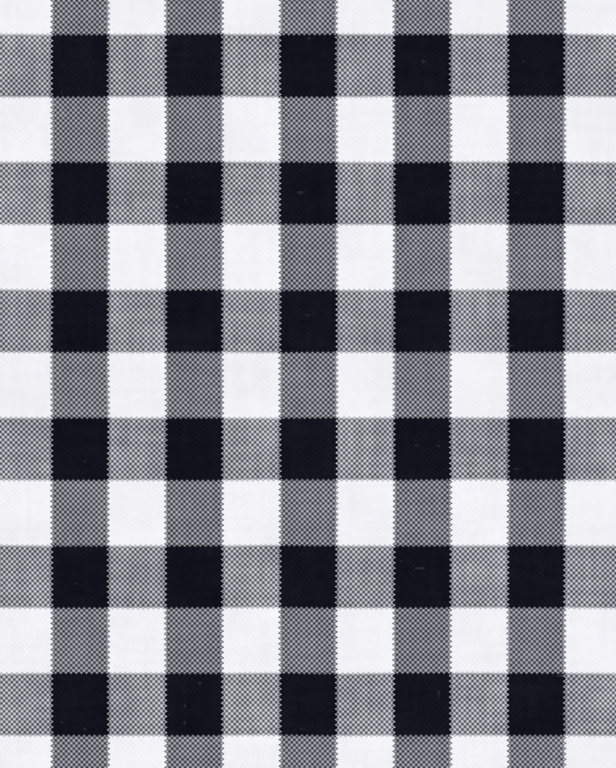
Write a Shadertoy shader that draws this texture.

```glsl
float hash(vec2 p) {
    return fract(sin(dot(p, vec2(127.1, 311.7))) * 43758.5453);
}

float noise(vec2 p) {
    vec2 i = floor(p), f = fract(p);
    f = f * f * (3.0 - 2.0 * f);
    return mix(mix(hash(i), hash(i + vec2(1, 0)), f.x),
               mix(hash(i + vec2(0, 1)), hash(i + vec2(1, 1)), f.x), f.y);
}

// 1 inside a dark stripe centred on whole numbers, 0 outside
float stripe(float x, float halfWidth, float soft) {
    float d = abs(fract(x + 0.5) - 0.5) - halfWidth;
    return 1.0 - smoothstep(-soft, soft, d);
}

void mainImage(out vec4 fragColor, in vec2 fragCoord) {
    vec2 uv = fragCoord / iResolution.xy;
    vec2 check = uv * vec2(5.4, 6.01) - vec2(0.702, 0.497);
    vec2 soft = 0.007 + 0.6 * vec2(5.4, 6.01) / iResolution.xy;

    // Threads, slightly uneven in their spacing
    vec2 drift = vec2(noise(uv * vec2(7, 11)), noise(uv * vec2(9, 8) + 31.0)) - 0.5;
    vec2 thread = check * vec2(44, 48) + 0.7 * drift;
    vec2 wave = sin(3.14159 * thread);
    float weave = wave.x * wave.y;

    // Dyed stripes with scalloped edges
    vec2 edge = check + 0.008 * drift;
    float warp = stripe(edge.x + 0.011 * wave.y, 0.248, soft.x);
    float weft = stripe(edge.y + 0.006 * wave.x, 0.244, soft.y);

    // Warp lies on top a little more than weft, varying from patch to patch
    float slub = noise(thread * vec2(0.5, 0.08)) + noise(thread * vec2(0.08, 0.5) + 57.0) - 1.0;
    float patchy = noise(uv * vec2(16, 20) + 9.0) - 0.5;
    float warpOnTop = 0.555 + 0.30 * weave + 0.05 * slub + 0.05 * patchy;
    float dye = mix(weft, warp, clamp(warpOnTop, 0.0, 1.0));

    vec3 white = vec3(0.945, 0.945, 0.965);
    vec3 black = vec3(0.075, 0.075, 0.115);
    vec3 color = mix(white, black, dye);

    // Thread relief, faint smudges and a few pale specks of lint
    color += 0.012 * weave + 0.012 * slub + 0.02 * patchy;
    color += 0.012 * (noise(uv * vec2(150, 190)) - 0.5);
    color += 0.10 * dye * smoothstep(0.93, 1.0, noise(uv * vec2(80, 100) + 5.0));

    fragColor = vec4(clamp(color, 0.0, 1.0), 1.0);
}
```
